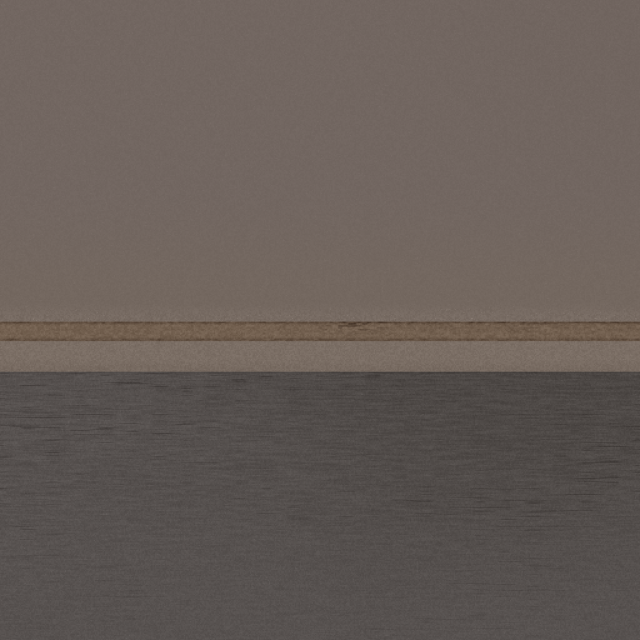
Give the GLSL for this texture, as a three.js fragment shader.

```glsl
// A matte taupe panel above a brushed dark metal panel, parted by a pale lip
// and a thin tan groove. Horizontal bands are layered with narrow steps, then
// textured with value noise: stretched for brushing, fine for grain and specks.
varying vec2 vUv;

float hash(vec2 p) {
  vec3 q = fract(vec3(p.xyx) * 0.1031);
  q += dot(q, q.yzx + 33.33);
  return fract((q.x + q.y) * q.z);
}

float noise(vec2 p) {
  vec2 cell = floor(p), f = fract(p);
  f = f * f * (3.0 - 2.0 * f);
  return mix(mix(hash(cell), hash(cell + vec2(1.0, 0.0)), f.x),
             mix(hash(cell + vec2(0.0, 1.0)), hash(cell + vec2(1.0, 1.0)), f.x), f.y);
}

// Soft bump of given half width around a centre.
float bump(float x, float centre, float width) {
  float d = (x - centre) / width;
  return exp(-d * d);
}

vec3 upperPanel(vec2 uv, float grain, float speck) {
  vec3 col = mix(vec3(0.453, 0.406, 0.374), vec3(0.447, 0.402, 0.380),
                 smoothstep(0.52, 0.72, uv.y));
  col -= 0.006 * smoothstep(0.5, 1.0, uv.x) * smoothstep(0.5, 1.0, uv.y);
  // Frosted, sparkling rim just above the groove
  float frost = smoothstep(0.530, 0.503, uv.y + 0.006 * grain);
  col += frost * vec3(0.016, 0.015, 0.014);
  return col + grain * (0.026 + 0.036 * frost) + speck * (0.015 + 0.030 * frost);
}

vec3 groove(vec2 uv, float grain) {
  vec3 col = vec3(0.450, 0.377, 0.313);
  float fibre = noise(uv * vec2(230.0, 330.0) + 7.0) - 0.5;
  col += 0.050 * fibre + 0.065 * grain;
  // Broken shadows along both edges and worn dark flecks
  float breakup = 0.5 + noise(uv * vec2(160.0, 300.0) + 31.0);
  float shade = 0.085 * bump(uv.y, 0.4965, 0.0028) + 0.070 * bump(uv.y, 0.4685, 0.0032);
  shade *= breakup;
  float worn = bump(uv.x, 0.55, 0.045) + 0.35 * smoothstep(0.55, 0.75, uv.x);
  shade += 0.10 * worn * smoothstep(0.472, 0.492, uv.y)
         * smoothstep(0.45, 0.75, noise(uv * vec2(130.0, 330.0)));
  return col - shade * vec3(1.0, 0.95, 0.85);
}

vec3 lip(vec2 uv, float grain, float speck) {
  vec3 col = vec3(0.482, 0.432, 0.395);
  col -= 0.018 * smoothstep(0.440, 0.421, uv.y);
  return col + 0.062 * grain + 0.025 * speck;
}

vec3 brushedMetal(vec2 uv, float grain, float speck) {
  vec3 col = mix(vec3(0.341, 0.320, 0.312), vec3(0.308, 0.288, 0.277),
                 smoothstep(0.05, 0.85, uv.x) * smoothstep(0.0, 0.35, uv.y));
  col -= 0.008 * smoothstep(0.30, 0.42, uv.y);
  col += 0.008 * (noise(uv * vec2(5.0, 8.0) + 3.0) - 0.5);
  // Hairline brushing, stronger toward the top
  float strength = 0.35 + 0.65 * smoothstep(0.02, 0.32, uv.y);
  float fine = noise(uv * vec2(48.0, 512.0) + vec2(5.0, 0.5));
  float broad = noise(uv * vec2(15.0, 300.0) + vec2(17.0, 2.0));
  col += strength * (0.040 * (fine - 0.5) + 0.014 * (broad - 0.5));
  // Sparse dark scratches gathered in patches
  float scratch = smoothstep(0.74, 0.95, noise(uv * vec2(24.0, 440.0) + 41.0));
  float patches = smoothstep(0.25, 0.70, noise(uv * vec2(5.0, 14.0) + 23.0));
  col -= 0.055 * strength * scratch * patches;
  // Dark seam under the lip
  col -= 0.022 * bump(uv.y, 0.418, 0.0025);
  return col + 0.050 * grain + 0.022 * speck;
}

void main() {
  vec2 uv = vUv;
  float crisp = noise(uv * 512.0 + 0.5);
  float grain = 0.75 * crisp + 0.25 * noise(uv * 270.0 + 50.0) - 0.5;
  // Rare light specks
  float speck = smoothstep(0.88, 1.0, noise(uv * 420.0 + 90.0));
  // Bands from bottom to top, joined by thin antialiased edges
  vec3 col = brushedMetal(uv, grain, speck);
  col = mix(col, lip(uv, grain, speck), smoothstep(0.4180, 0.4204, uv.y));
  col = mix(col, groove(uv, grain), smoothstep(0.4658, 0.4684, uv.y));
  col = mix(col, upperPanel(uv, grain, speck), smoothstep(0.4962, 0.4988, uv.y));
  gl_FragColor = vec4(col, 1.0);
}
```
